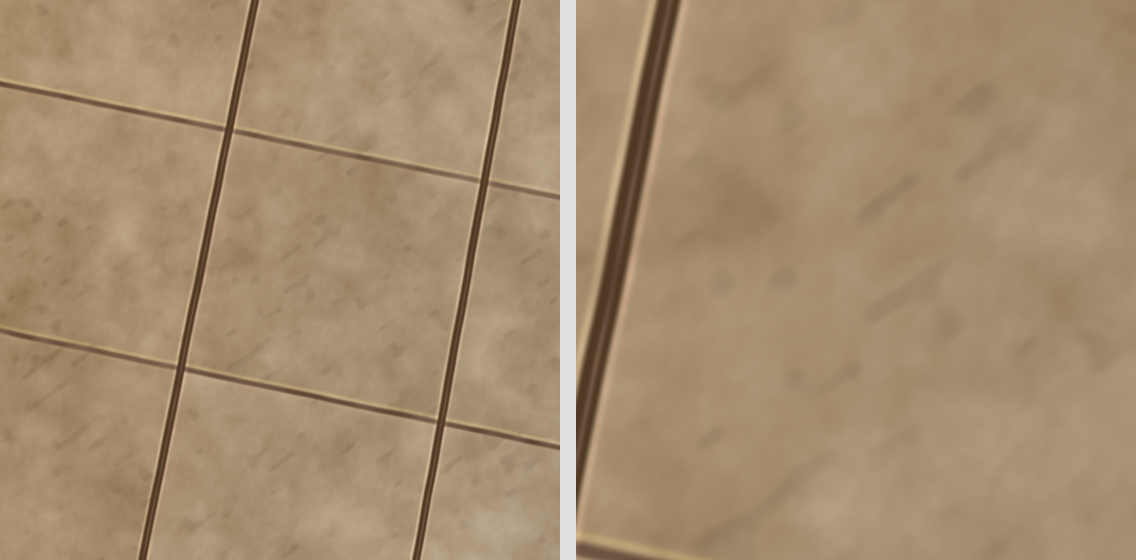
Left: the whole. Right: its middle third, enlarged.
This texture is drawn by a Shadertoy shader. Its source:

```glsl
// Tilted floor of mottled beige ceramic tiles with dark brown grout lines.

float hash(vec2 p) {
    vec3 q = fract(p.xyx * vec3(0.1031, 0.1030, 0.0973));
    q += dot(q, q.yzx + 33.33);
    return fract((q.x + q.y) * q.z);
}

float noise(vec2 p) {
    vec2 i = floor(p), f = fract(p);
    f = f * f * (3.0 - 2.0 * f);
    return mix(mix(hash(i), hash(i + vec2(1, 0)), f.x),
               mix(hash(i + vec2(0, 1)), hash(i + vec2(1, 1)), f.x), f.y);
}

float fbm(vec2 p) {
    float sum = 0.0, amplitude = 0.5;
    for (int i = 0; i < 5; i++) {
        sum += amplitude * noise(p);
        p = mat2(1.6, 1.2, -1.2, 1.6) * p + 7.3;
        amplitude *= 0.55;
    }
    return sum / 1.056;
}

// Soft ridge of the given width, centred on zero
float ridge(float d, float width) {
    return exp(-d * d / (width * width));
}

// Filled band with smooth edges
float band(float d, float halfWidth, float blur) {
    return 1.0 - smoothstep(halfWidth - blur, halfWidth + blur, abs(d));
}

// Clouded glaze, shifted from tile to tile
vec3 tileColor(vec2 p, vec2 id) {
    vec2 q = p + 19.0 * vec2(hash(id + 31.0), hash(id + 57.0));
    float clouds = fbm(q * 7.0);
    float mottling = fbm(q * 21.0 + 40.0);
    float grain = noise(mat2(0.8, 0.6, -0.6, 0.8) * q * vec2(150, 90));
    float tone = 0.5 + 0.85 * (clouds - 0.5) + 0.65 * (mottling - 0.5)
               + 0.09 * (grain - 0.5) + 0.08 * (hash(id + 11.0) - 0.5);
    vec3 color = mix(vec3(0.575, 0.475, 0.35), vec3(0.75, 0.665, 0.55), tone);

    // Small slanted dark flecks
    float flecks = noise(mat2(0.8, -0.6, 0.6, 0.8) * q * vec2(32, 58));
    color -= vec3(0.045, 0.045, 0.04) * smoothstep(0.72, 0.95, flecks) * smoothstep(0.65, 0.4, clouds);

    // Warm light on the left, cooler towards the lower right
    float cool = p.x - 0.35 * p.y - 0.3;
    return color + cool * vec3(0.005, 0.025, 0.05);
}

void mainImage(out vec4 fragColor, in vec2 fragCoord) {
    vec2 p = fragCoord / iResolution.xy;
    float pixel = 1.0 / min(iResolution.x, iResolution.y);
    float blur = max(0.0022, pixel);

    // Slightly converging grid: a joint lies at each whole number
    vec2 pitch = vec2(0.4896 - 0.0221 * p.y, 0.4414 + 0.0052 * p.x);
    vec2 grid = vec2(p.x - 0.2539 - 0.2018 * p.y, p.y - 0.4089 + 0.2084 * p.x) / pitch;
    vec2 joint = round(grid);
    vec2 d = (grid - joint) * pitch * 0.98;
    d += 0.0012 * (vec2(noise(p * 18.0), noise(p * 18.0 + 50.0)) - 0.5);

    vec3 color = tileColor(p, floor(grid));

    // Shallow cross joints, faded unevenly, with a pale upper lip
    float upper = step(0.5, joint.y);
    float strength = mix(0.78 + 0.2 * smoothstep(0.15, 0.4, p.x), 0.95 - 0.3 * p.x, upper);
    strength *= 0.85 + 0.3 * noise(p * 26.0);
    color += vec3(0.09, 0.09, 0.04) * ridge(d.y - 0.0085, 0.003) * strength;
    color += vec3(0.03, 0.015, 0.02) * ridge(d.y + 0.0085, 0.003);
    vec3 crossGrout = mix(vec3(0.34, 0.24, 0.17), vec3(0.45, 0.35, 0.28), noise(p * 40.0));
    color = mix(color, crossGrout, min(strength, 1.0) * band(d.y, 0.0042, blur * 1.3));

    // Deep long joints: cream left lip, pinkish right lip, lighter core
    float wear = noise(p * 22.0 + 9.0);
    color += vec3(0.13, 0.12, 0.09) * ridge(d.x + 0.0098, 0.0025) * (0.6 + 0.6 * wear);
    color += vec3(0.12, 0.09, 0.09) * ridge(d.x - 0.0098, 0.0024) * (1.1 - 0.5 * wear);
    vec3 longGrout = mix(vec3(0.31, 0.22, 0.14), vec3(0.46, 0.35, 0.27),
                         ridge(d.x - 0.0008, 0.0018) * (0.35 + 0.65 * wear));
    color = mix(color, longGrout, band(d.x, 0.0066, blur));

    fragColor = vec4(clamp(color, 0.0, 1.0), 1.0);
}
```
